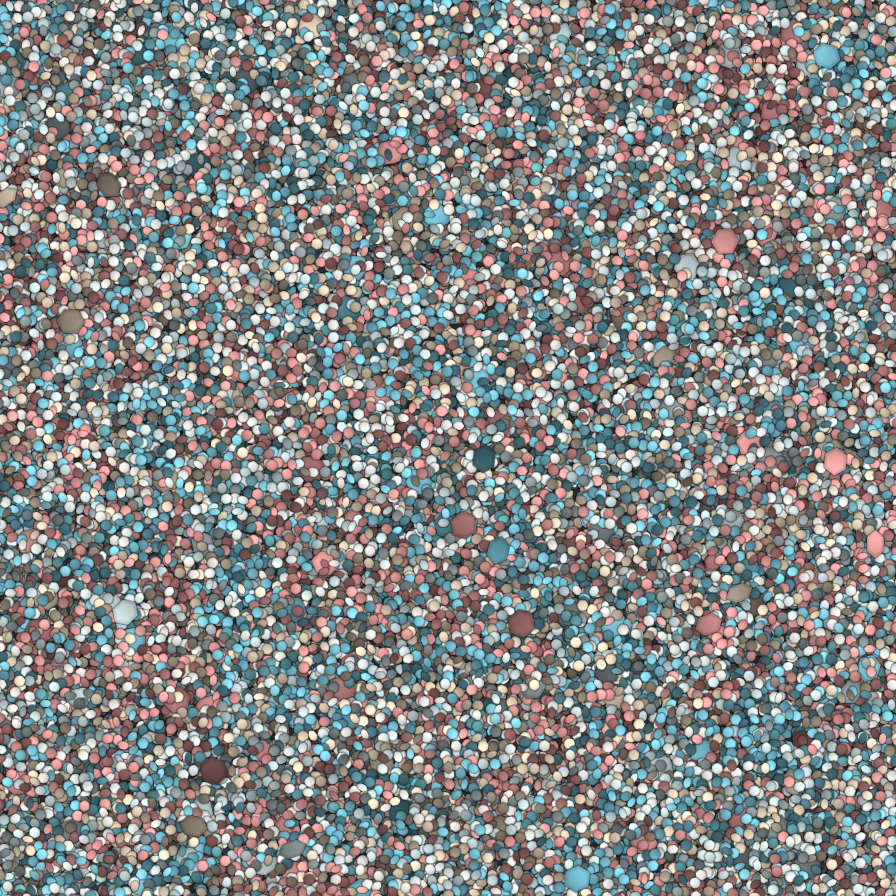
Write a three.js fragment shader that draws this texture.

```glsl
varying vec2 vUv;

// Palette
const vec3 TEAL = vec3(0.44, 0.70, 0.77);
const vec3 SILVER = vec3(0.70, 0.76, 0.77);
const vec3 SAND = vec3(0.82, 0.75, 0.66);
const vec3 ROSE = vec3(0.80, 0.55, 0.54);
const vec3 GLINT = vec3(0.97, 0.98, 0.96);
const vec3 GAP = vec3(0.17, 0.17, 0.17);

// Sizes, in canvas units unless noted
const float FINE_CELLS = 90.0;     // fine flakes across the canvas
const float FINE_RADIUS = 0.0060;
const float BIG_CELLS = 24.0;
const float BIG_RADIUS = 0.0138;
const float EDGE = 0.0009;         // half width of a smoothed edge
const float SHADOW_REACH = 0.0021;

// Light and mixture
const int FINE_LAYERS = 5;
const float SHADOW = 0.42;
const float DARKEST = 0.52;
const float BRIGHTEST = 1.32;
const float GLINT_SHARE = 0.15;
const float PATCH_FREQ = 15.0;
const float PATCH_BIAS = 0.45;

struct Layer {
  float cells;
  float radius;
  float presence;
  float shade;
  float hexness;
  float glint;
  float seed;
};

vec4 hash4(vec3 p) {
  vec4 q = fract(p.xyzx * vec4(0.1031, 0.1030, 0.0973, 0.1099));
  q += dot(q, q.wzxy + 33.33);
  return fract((q.xxyz + q.yzzw) * q.zywx);
}

float valueNoise(vec2 p) {
  vec2 i = floor(p);
  vec2 f = fract(p);
  f = f * f * (3.0 - 2.0 * f);
  float low = mix(hash4(vec3(i, 91.0)).x, hash4(vec3(i + vec2(1.0, 0.0), 91.0)).x, f.x);
  float high = mix(hash4(vec3(i + vec2(0.0, 1.0), 91.0)).x, hash4(vec3(i + 1.0, 91.0)).x, f.x);
  return mix(low, high, f.y);
}

mat2 rotation(float angle) {
  float c = cos(angle);
  float s = sin(angle);
  return mat2(c, s, -s, c);
}

// Radius of p measured as a blend of disc and hexagon
float flakeRadius(vec2 p, float hexness) {
  vec2 a = abs(p);
  float hexagon = max(dot(a, vec2(0.866, 0.5)), a.y);
  return mix(length(p), hexagon, hexness);
}

vec3 flakeHue(float pick) {
  if (pick < 0.30) return TEAL;
  if (pick < 0.52) return SILVER;
  if (pick < 0.74) return SAND;
  return ROSE;
}

// Scatters one layer of tilted flakes over the colour below
void addLayer(inout vec3 color, vec2 uv, Layer layer) {
  mat2 turn = rotation(layer.seed * 1.3);
  vec2 p = turn * uv * layer.cells;
  vec2 base = floor(p);
  float soft = EDGE / layer.radius;
  float reach = SHADOW_REACH / layer.radius;

  for (int j = -1; j <= 1; j++) {
    for (int i = -1; i <= 1; i++) {
      vec2 cell = base + vec2(float(i), float(j));
      vec4 place = hash4(vec3(cell, layer.seed));
      vec4 look = hash4(vec3(cell, layer.seed + 47.0));
      if (look.w > layer.presence) continue;

      // Tilt squashes the flake along one axis
      vec2 q = (p - cell - place.xy) / (layer.cells * layer.radius);
      q = rotation(place.z * 6.2832) * q;
      q.y /= mix(1.0, 0.58, place.w * place.w);
      float d = flakeRadius(q, layer.hexness) - 1.0;

      // Contact shadow, then the lit face with a darker rim
      color *= 1.0 - SHADOW * (1.0 - smoothstep(0.0, reach, d));
      float bias = PATCH_BIAS * (valueNoise((cell * turn) / layer.cells * PATCH_FREQ) - 0.5);
      vec3 face = flakeHue(look.x + bias) * mix(DARKEST, BRIGHTEST, look.y) * layer.shade;
      face = mix(face, GLINT, 0.85 * step(look.z, layer.glint));
      face *= 1.0 + 0.12 * clamp(q.x, -1.0, 1.0);
      face *= 1.0 - 0.16 * smoothstep(-0.4, 0.0, d);
      color = mix(color, face, 1.0 - smoothstep(-soft, soft, d));
    }
  }
}

void main() {
  vec3 color = GAP;

  // Fine flakes grow brighter towards the top; big ones lie half buried
  for (int n = 0; n < FINE_LAYERS; n++) {
    float height = float(n) / float(FINE_LAYERS - 1);
    if (n == FINE_LAYERS - 1) {
      addLayer(color, vUv, Layer(BIG_CELLS, BIG_RADIUS, 0.24, 0.86, 0.8, 0.0, 23.0));
    }
    addLayer(color, vUv, Layer(FINE_CELLS, FINE_RADIUS, 0.85, mix(0.66, 1.0, height),
      0.45, GLINT_SHARE * height, float(n) + 3.0));
  }
  addLayer(color, vUv, Layer(BIG_CELLS, BIG_RADIUS, 0.035, 0.95, 0.9, 0.0, 31.0));

  gl_FragColor = vec4(clamp(color, 0.0, 1.0), 1.0);
}
```
